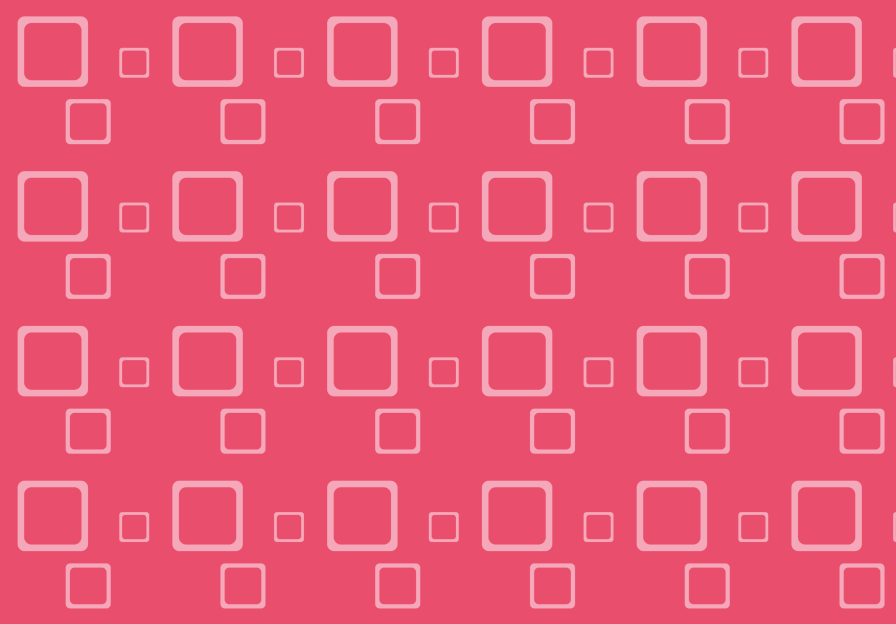
Give the GLSL for this pattern, as a Shadertoy shader.

```glsl
// Square grid of tiles, each holding three pale rounded frames on flat pink.
// Every frame is one rounded square minus a smaller one, scaled to its size,
// and antialiased from its signed distance.

#define ROWS 4.032                          // tiles in the canvas height
#define BACKGROUND vec3(0.912, 0.310, 0.427)
#define FRAME_COLOR vec3(0.962, 0.660, 0.724)
#define LARGE vec3(0.3413, 0.3335, 0.2275)  // centre x, centre y, half size
#define MEDIUM vec3(0.5700, 0.7860, 0.1455)
#define SMALL vec3(0.8675, 0.4055, 0.0965)
#define LINE_WIDTH 0.186                    // relative to half size
#define OUTER_RADIUS 0.20
#define INNER_RADIUS 0.21

float roundedSquare(vec2 p, float halfSize, float radius) {
    vec2 q = abs(p) - halfSize + radius;
    return length(max(q, 0.0)) + min(max(q.x, q.y), 0.0) - radius;
}

// Signed distance to a hollow frame, in tile units
float frameDistance(vec2 p, vec3 frame) {
    vec2 q = (p - frame.xy) / frame.z;
    float outer = roundedSquare(q, 1.0, OUTER_RADIUS);
    float inner = roundedSquare(q, 1.0 - LINE_WIDTH, INNER_RADIUS);
    return max(outer, -inner) * frame.z;
}

void mainImage(out vec4 fragColor, in vec2 fragCoord) {
    // Tile coordinates, anchored at the upper left corner
    float pixel = ROWS / iResolution.y;
    vec2 tile = fract(vec2(fragCoord.x, iResolution.y - fragCoord.y) * pixel);

    // Union of the three frames
    float d = frameDistance(tile, LARGE);
    d = min(d, frameDistance(tile, MEDIUM));
    d = min(d, frameDistance(tile, SMALL));

    // Edge blend about one pixel wide
    float coverage = 1.0 - smoothstep(-0.7 * pixel, 0.7 * pixel, d);
    fragColor = vec4(mix(BACKGROUND, FRAME_COLOR, coverage), 1.0);
}
```
